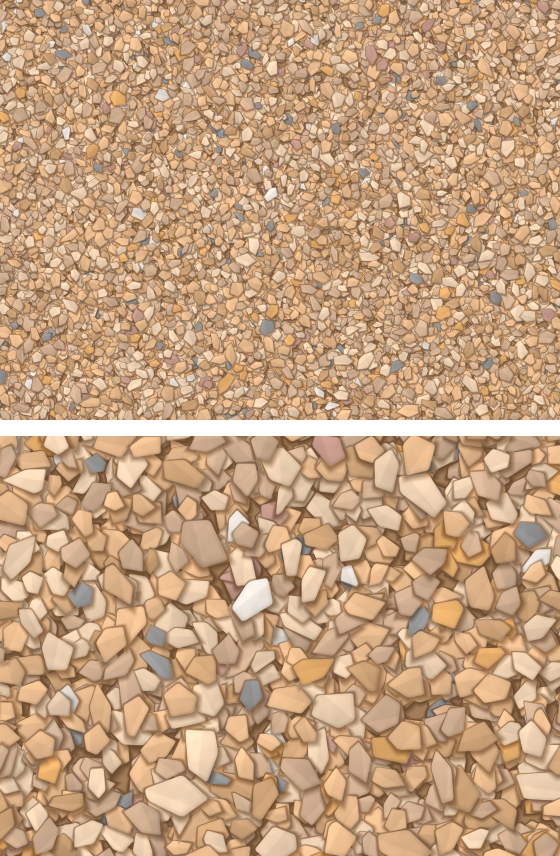
Top: the whole. Bottom: its middle third, enlarged.
This texture is drawn by a WebGL 1 fragment shader. Its source:

```glsl
precision highp float;
// Bed of fine sandstone gravel: angular chips in cream, peach and tan.
// Layers of jittered, rotated cells are painted bottom to top; each chip is
// a convex polygon, and the deepest contact shadow at each point is kept.

uniform vec2 u_resolution;

#define LAYERS 7
#define SIDES 5
#define COARSE 28.0        // cells per canvas height, largest stones
#define FINE 45.0          // cells per canvas height, smallest stones
#define ROUNDING 0.16
#define STRETCH 1.38
#define SHADOW_WIDTH 0.14
#define SHADOW_DEPTH 0.72
#define GRAIN 0.07
#define LIGHT vec2(-0.55, 0.83)

const float TAU = 6.2831853;
const vec3 CREVICE = vec3(0.64, 0.49, 0.35);
const vec3 SHADOW_TINT = vec3(0.50, 0.41, 0.31);

vec3 hash3(vec2 cell, float seed) {
  vec3 v = fract(vec3(cell.xyx + seed * 7.31) * vec3(0.1031, 0.1030, 0.0973));
  v += dot(v, v.yxz + 33.33);
  return fract((v.xxy + v.yxx) * v.zyx);
}

float valueNoise(vec2 p) {
  vec2 i = floor(p), f = fract(p);
  f = f * f * (3.0 - 2.0 * f);
  vec2 e = vec2(1.0, 0.0);
  float low = mix(hash3(i, 3.0).x, hash3(i + e, 3.0).x, f.x);
  float high = mix(hash3(i + e.yx, 3.0).x, hash3(i + e.xx, 3.0).x, f.x);
  return mix(low, high, f.y);
}

mat2 rotation(float angle) {
  float c = cos(angle), s = sin(angle);
  return mat2(c, s, -s, c);
}

float smoothMax(float a, float b, float k) {
  float h = max(k - abs(a - b), 0.0) / k;
  return max(a, b) + h * h * k * 0.25;
}

// Slightly rounded irregular polygon of about unit radius
float stoneDistance(vec2 p, vec2 cell, float seed) {
  float d = -1.0;
  for (int i = 0; i < SIDES; i++) {
    vec3 h = hash3(cell, seed + 11.0 + float(i));
    float angle = (float(i) + 0.5 * (h.x - 0.5)) * TAU / float(SIDES);
    float plane = dot(p, vec2(cos(angle), sin(angle))) - mix(0.55, 0.98, h.y);
    d = smoothMax(d, plane, ROUNDING);
  }
  return d;
}

// Mostly warm sandstone, with a few orange, slate, mauve and white stones
vec3 stoneColor(float pick) {
  vec3 color = vec3(0.915, 0.735, 0.56);                           // peach
  color = mix(color, vec3(0.935, 0.82, 0.70), step(0.32, pick));   // cream
  color = mix(color, vec3(0.825, 0.69, 0.575), step(0.56, pick));  // greige
  color = mix(color, vec3(0.81, 0.64, 0.47), step(0.81, pick));    // tan
  color = mix(color, vec3(0.90, 0.68, 0.42), step(0.93, pick));    // orange
  color = mix(color, vec3(0.77, 0.60, 0.54), step(0.955, pick));   // mauve
  color = mix(color, vec3(0.58, 0.58, 0.58), step(0.972, pick));   // slate
  return mix(color, vec3(0.91, 0.88, 0.85), step(0.988, pick));    // white
}

void main() {
  vec2 uv = gl_FragCoord.xy / u_resolution.y;
  float grain = valueNoise(uv * 170.0) * 0.6 + valueNoise(uv * 75.0) * 0.4 - 0.5;
  vec3 color = CREVICE;
  float shadow = 0.0;

  for (int layer = 0; layer < LAYERS; layer++) {
    float level = float(layer);
    float scale = mix(COARSE, FINE, fract(level * 0.618 + 0.4));
    float coverage = mix(1.0, 0.55, level / float(LAYERS - 1));
    float blur = 0.9 * scale / u_resolution.y;
    mat2 turn = rotation(level * 1.1 + 0.3);
    vec2 p = turn * uv * scale + 100.0 + level * 17.0;
    vec2 light = turn * LIGHT;

    for (int y = -1; y <= 1; y++) {
      for (int x = -1; x <= 1; x++) {
        vec2 cell = floor(p) + vec2(float(x), float(y));
        vec3 place = hash3(cell, level);
        vec3 form = hash3(cell, level + 31.0);
        vec3 look = hash3(cell, level + 57.0);
        if (place.z > coverage) continue;

        // Stone outline
        vec2 offset = p - cell - 0.5 - 0.5 * (place.xy - 0.5);
        float radius = mix(0.36, 0.62, form.x * form.x);
        float stretch = mix(1.0, STRETCH, form.y);
        vec2 q = rotation(form.z * TAU) * offset / radius;
        q *= vec2(1.0 / stretch, stretch);
        float d = stoneDistance(q, cell, level) * radius;
        float mask = 1.0 - smoothstep(-blur, blur, d);

        // Contact shadow, wider away from the light; a stone hides older ones
        float facing = dot(offset, light) / (length(offset) + 0.001);
        float reach = SHADOW_WIDTH * (1.0 - 0.6 * facing);
        float shade = SHADOW_DEPTH * (1.0 - smoothstep(0.0, reach, d));
        shadow = mix(max(shadow, shade), 0.0, mask);

        // Flat top with one faint crease, a lit side and a darker rim
        float crease = smoothstep(-0.08, 0.08, q.y + 0.4 * q.x - 0.6 * (look.z - 0.5));
        float tone = 1.0 + 0.11 * (look.y - 0.5) + 0.05 * (crease - 0.5) * sign(look.z - 0.4);
        tone += 0.05 * dot(offset, light) / radius + GRAIN * grain;
        tone -= 0.06 * smoothstep(-0.2 * radius, 0.0, d) * (1.0 - 0.7 * facing);
        color = mix(color, stoneColor(look.x) * tone, mask);
      }
    }
  }
  color *= mix(vec3(1.0), SHADOW_TINT, shadow);
  gl_FragColor = vec4(clamp(color, 0.0, 1.0), 1.0);
}
```
